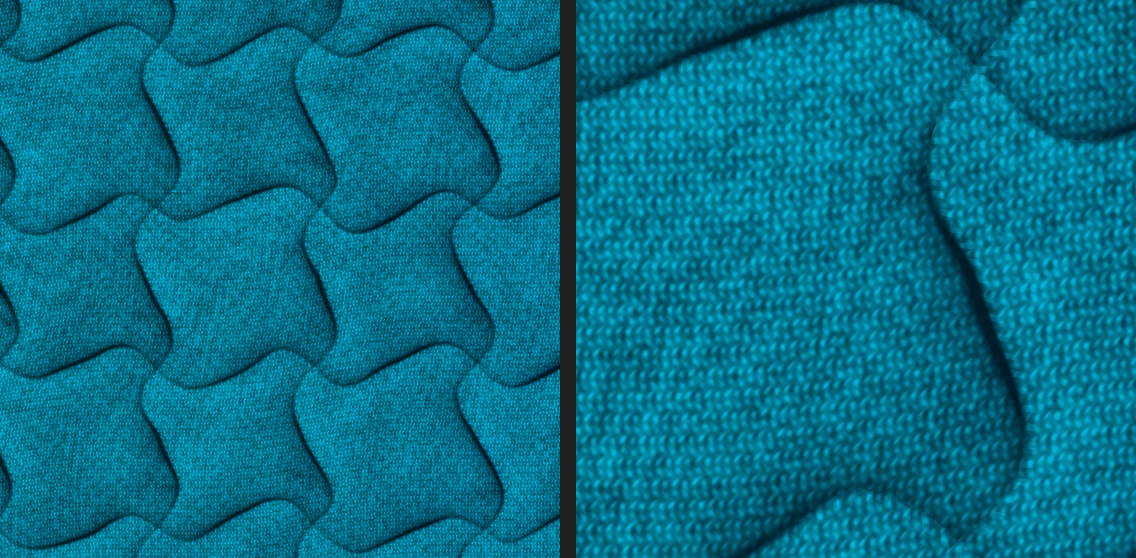
Left, the full canvas; right, a detail of the centre.
Reproduce this texture procedurally as a WebGL 1 fragment shader.

```glsl
precision highp float;
// Quilted teal knit: a grid of puffed tiles, about 3.5 across and down, whose
// seams are skewed sine waves that bulge in a checkerboard of large and small
// tiles. Seam distances give grooves, shadows and stitches over a fine weave.

uniform vec2 u_resolution;

const float PI = 3.14159265;
const float TILES = 3.49;       // tiles across the canvas
const float THREADS = 175.0;    // knit columns across the canvas
const vec2 GRID_SHIFT = vec2(0.023, -0.286);
const vec2 SWAY = vec2(0.118, 0.112);   // wave height of the seams
const vec2 BULGE = vec2(0.032, 0.050);  // extra swelling of the large tiles
const vec3 SHADOW_TEAL = vec3(0.0, 0.08, 0.13);
const vec3 LIGHT_TEAL = vec3(0.008, 0.625, 0.752);

float hash(vec2 p) {
  return fract(sin(dot(p, vec2(127.1, 311.7))) * 43758.5453);
}

float noise(vec2 p) {
  vec2 i = floor(p), f = fract(p);
  f = f * f * (3.0 - 2.0 * f);
  return mix(mix(hash(i), hash(i + vec2(1.0, 0.0)), f.x),
             mix(hash(i + vec2(0.0, 1.0)), hash(i + 1.0), f.x), f.y);
}

// Skewed wave, steepest where seams cross
vec2 wave(vec2 t) {
  return sin(2.0 * PI * t) + 0.15 * sin(4.0 * PI * t);
}

vec2 waveSlope(vec2 t) {
  return 2.0 * PI * (cos(2.0 * PI * t) + 0.3 * cos(4.0 * PI * t));
}

// Bends the plane so that the seams fall on whole numbers
vec2 quiltWarp(vec2 c) {
  vec2 sway = SWAY * wave(c.yx) * vec2(1.0, -1.0);
  return c + sway + BULGE * cos(PI * c) * sin(PI * c.yx);
}

// Tight groove on the lit side, wide shadow on the far side
float grooveShade(float d, float depth) {
  float wide = 0.44 * exp(-abs(d) / 0.10);
  float tight = 0.62 * exp(-abs(d) / 0.030);
  float side = smoothstep(0.014, -0.012, d);
  float core = exp(-d * d / 0.00034);
  return depth * (mix(0.12, 1.0, side) * (wide + tight) * 0.75 + 0.6 * core);
}

// Soft glow where a tile rises towards the light
float rimLight(float d) {
  float k = (d - 0.10) / 0.07;
  return exp(-k * k);
}

// Short thread dashes lying along a seam
float stitches(float d, float along) {
  float line = smoothstep(0.014, 0.005, abs(d - 0.016));
  return line * smoothstep(0.1, 0.6, sin(2.0 * PI * along * 27.0));
}

// Fold along a segment: dark on one side, light on the other
float crease(vec2 p, vec2 a, vec2 b) {
  vec2 ab = b - a;
  float t = clamp(dot(p - a, ab) / dot(ab, ab), 0.0, 1.0);
  vec2 off = p - a - ab * t;
  float side = dot(off, normalize(vec2(ab.y, -ab.x)));
  return exp(-dot(off, off) / 0.0022) * (0.6 - side * 16.0) * (0.4 + 0.6 * t);
}

// Upright ribs broken into staggered loops of uneven yarn
float knit(vec2 p) {
  float ribs = sin(2.0 * PI * (p.x + 0.16 * sin(PI * p.y)));
  float rows = sin(2.0 * PI * p.y + 0.8 * sin(PI * p.x));
  float stagger = sin(2.0 * PI * p.x) * sin(PI * p.y);
  return 0.13 * ribs + 0.08 * rows + 0.10 * ribs * rows + 0.07 * stagger
       + 0.42 * (noise(p * vec2(1.5, 1.3)) - 0.5);
}

void main() {
  // Canvas units, measured from the top left
  vec2 q = vec2(gl_FragCoord.x, u_resolution.y - gl_FragCoord.y) / u_resolution.x;
  vec2 c = q * TILES + GRID_SHIFT;
  c += 0.07 * (vec2(noise(c * 1.7 + 3.0), noise(c * 1.7 + 41.0)) - 0.5);
  c += 0.016 * (vec2(noise(c * 7.0 + 11.0), noise(c * 7.0 + 23.0)) - 0.5);

  // Distances to the nearest upright and level seams
  vec2 w = quiltWarp(c);
  vec2 slope = SWAY * waveSlope(c.yx);
  vec2 d = (w - floor(w + 0.5)) / sqrt(1.0 + slope * slope);
  vec2 depth = 0.28 + 0.80 * (0.5 - 0.5 * cos(2.0 * PI * (c.yx - 0.03)));
  depth *= 0.75 + 0.5 * vec2(noise(c * 3.5 + 7.0), noise(c * 3.5 + 19.0));

  // Broad pillow shading and soft wrinkles
  vec2 tile = floor(w);
  vec2 f = fract(w);
  vec2 lean = 1.0 - 2.0 * f;
  float tone = 0.695 + 0.06 * dot(lean * lean * lean, vec2(1.0));
  tone += 0.07 * (rimLight(d.x) * depth.x + rimLight(d.y) * depth.y);
  tone += 0.17 * (noise(vec2(c.x + c.y, (c.y - c.x) * 0.6) * 4.5) - 0.5);
  tone += 0.05 * (hash(tile + 5.0) - 0.5);
  vec2 foldStart = vec2(0.74, 0.83) + 0.06 * (hash(tile) - 0.5);
  float fold = 0.35 + 0.65 * hash(tile + 9.0);
  tone -= 0.30 * fold * crease(f, foldStart, vec2(0.93, 0.68));
  tone -= 0.18 * hash(tile + 2.0) * crease(f, vec2(0.36, 0.14), vec2(0.16, 0.27));
  tone -= 0.14 * hash(tile + 6.0) * crease(f, vec2(0.30, 0.72), vec2(0.12, 0.80));

  // Weave, faded out when too fine to resolve
  vec2 yarn = q * THREADS * vec2(1.0, 0.90);
  yarn += vec2(0.10 * yarn.y, 0.06 * yarn.x) + 1.2 * sin(PI * c.yx) + 0.6 * lean;
  tone += knit(yarn) * smoothstep(1.4, 2.5, u_resolution.x / THREADS);

  // Seams
  float shade = grooveShade(d.x, depth.x) + grooveShade(d.y, depth.y * 0.92);
  tone *= 1.0 - 0.92 * min(shade, 1.0);
  tone += 0.20 * max(stitches(d.x, c.y), stitches(d.y, c.x));

  vec3 color = mix(SHADOW_TEAL, LIGHT_TEAL, clamp(tone, 0.0, 1.12));
  color.g += 0.012 * (0.5 - smoothstep(0.3, 1.0, q.x));
  gl_FragColor = vec4(clamp(color, 0.0, 1.0), 1.0);
}
```
